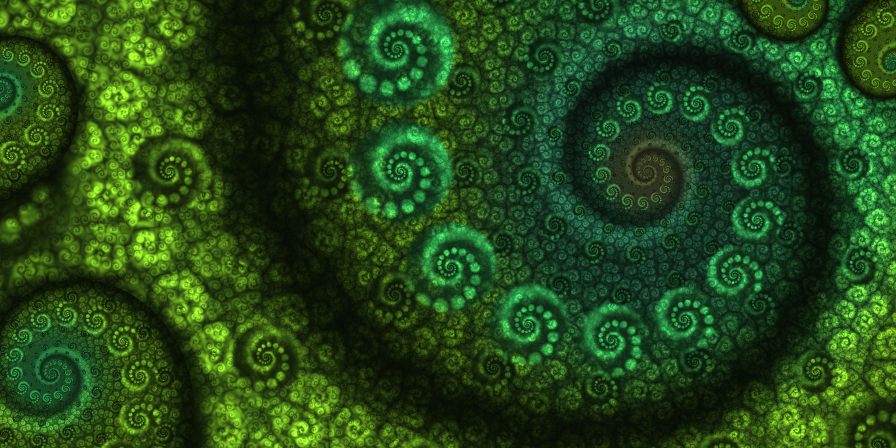
Reproduce this pattern procedurally as a WebGL 2 fragment shader.

```glsl
#version 300 es
precision highp float;

uniform vec2 u_resolution;
out vec4 fragColor;

const float TAU = 6.2831853;
const float WIND = 0.265;           // log-radius lost per radian of arm
const float PERIOD = TAU * WIND;    // log-radius between two turns
const float BEAD_STEP = 0.4538;     // angle between beads
const float BEAD_SHIFT = 0.035;
const float LANE = 0.46;            // dark lane, offset from the bead arm
const float RIDGE = 0.72;           // bright ridge, offset from the bead arm
const vec3 CELLS = vec3(56.0, 126.0, 280.0);  // filler cells per turn
const float CELL_MEAN = 0.42;
const float EXPOSURE = 2.0;
const vec3 MAIN = vec3(1.445, 0.617, 1.268);  // centre, scale
const vec3 LIME = vec3(0.45, 0.70, 0.12);
const vec3 EMERALD = vec3(0.20, 0.72, 0.34);
const vec3 TEAL = vec3(0.14, 0.40, 0.33);
const vec3 BROWN = vec3(0.48, 0.42, 0.24);
const vec3 SHADOW = vec3(0.018, 0.034, 0.012);

// Side spirals: centre, scale, angle where the outer edge is cut
const vec4 SIDES[4] = vec4[4](
  vec4(0.117, 0.167, 0.193, -3.142), vec4(0.0, 0.805, 0.107, -3.142),
  vec4(1.784, 1.005, 0.039, -4.712), vec4(1.992, 0.857, 0.031, -6.283));
// Rows of beads: log offset, radius, brightness
const vec3 ROWS[5] = vec3[5](
  vec3(0.66, 0.09, 0.8), vec3(0.97, 0.15, 0.7), vec3(-0.30, 0.10, 0.55),
  vec3(0.25, 0.10, 0.5), vec3(0.0, 0.23, 1.15));

float bump(float x, float centre, float width) {
  float t = (x - centre) / width;
  return exp(-t * t);
}

vec2 hash2(vec2 p) {
  vec3 q = fract(p.xyx * vec3(0.1031, 0.1030, 0.0973));
  q += dot(q, q.yzx + 33.33);
  return fract((q.xx + q.yz) * q.zy);
}

float wrapOffset(float o) { return mod(o + 0.4, PERIOD) - 0.4; }

// x: log offset from the arm, yz: position local to the nearest bead
vec3 spiralArm(vec2 q) {
  float l = log(length(q) + 1e-4);
  float a = atan(q.y, q.x);
  float theta = a + TAU * round((-l / WIND - a) / TAU);
  float beadAngle = round((theta + BEAD_SHIFT) / BEAD_STEP) * BEAD_STEP - BEAD_SHIFT;
  float beadRadius = exp(-WIND * beadAngle);
  vec2 axis = vec2(cos(beadAngle), sin(beadAngle));
  vec2 d = q / beadRadius - axis;
  return vec3(l + WIND * theta, dot(d, axis), dot(d, vec2(-axis.y, axis.x)));
}

float bandLight(float o, float laneDepth) {
  float w = wrapOffset(o);
  return max(0.46 + 0.52 * bump(w, RIDGE, 0.15) - laneDepth * bump(w, LANE, 0.17), 0.03);
}

// A small beaded coil; x: coverage, y: brightness
vec2 coil(vec2 q) {
  vec3 arm = spiralArm(q);
  float beads = smoothstep(0.25, 0.10, length(arm.yz));
  float ridge = bump(wrapOffset(arm.x), RIDGE, 0.22);
  return vec2(smoothstep(1.0, 0.82, length(q)), 0.25 + 0.8 * max(beads, ridge));
}

// Cellular curls that wrap around in angle
float curlCells(vec2 logPolar, float count) {
  vec2 uv = logPolar * count / TAU;
  vec2 base = floor(uv), nearest = vec2(0.0);
  float first = 9.0, second = 9.0;
  for (int y = -1; y <= 1; y++)
    for (int x = -1; x <= 1; x++) {
      vec2 id = base + vec2(x, y);
      vec2 jitter = hash2(vec2(mod(id.x, count), id.y + 400.0));
      vec2 v = uv - id - 0.05 - 0.9 * jitter;
      float d = length(v);
      if (d < first) { second = first; first = d; nearest = v; }
      else second = min(second, d);
    }
  float swirl = cos(atan(nearest.y, nearest.x) + 5.0 * log(first + 0.02));
  float dome = 0.4 + 0.6 * smoothstep(0.75, 0.1, first);
  return dome * (0.65 + 0.35 * swirl) * (0.35 + 0.65 * smoothstep(0.0, 0.2, second - first));
}

// Three octaves of curls, each faded where its cells become too small
float curlFill(vec2 q, float scale) {
  float r = length(q) + 1e-4;
  vec2 logPolar = vec2(atan(q.y, q.x), log(r));
  vec3 keep = smoothstep(vec3(0.004), vec3(0.013), r * scale * TAU / CELLS);
  vec3 c = vec3(curlCells(logPolar, CELLS.x), curlCells(logPolar, CELLS.y),
                curlCells(logPolar, CELLS.z));
  c = mix(vec3(CELL_MEAN), c, keep);
  return 0.6 * (0.25 + 1.05 * c.x) * (0.2 + 0.95 * (c.y + c.z));
}

vec3 scene(vec2 p) {
  vec2 q = (p - MAIN.xy) / MAIN.z;
  float scale = MAIN.z, edge = 1.0;
  bool isSide = false;
  for (int i = 0; i < 4; i++) {
    vec4 s = SIDES[i];
    vec2 v = (p - s.xy) / s.z;
    float a = mod(atan(v.y, v.x) - s.w, TAU) + s.w;
    float o = log(length(v) + 1e-4) + WIND * a;
    edge *= mix(0.25, 1.0, smoothstep(0.0, 0.2, abs(o - LANE)));
    if (o < LANE) { q = v; scale = s.z; isSide = true; }
  }

  // Filler lit by its distance from the arm
  float r = length(q);
  float far = r * scale;
  float fill = curlFill(q, scale);
  float laneDepth = isSide ? 0.25 : mix(0.24, 0.42, smoothstep(0.08, 0.3, far));
  float light = bandLight(spiralArm(q).x, laneDepth) * fill * EXPOSURE;

  // Beaded coils along the arms
  float cover = 0.0;
  for (int i = 0; i < 5; i++) {
    vec3 row = ROWS[i];
    vec2 c = coil(spiralArm(q * exp(-row.x)).yz / row.y);
    light = mix(light, c.y * row.z * (0.35 + 1.2 * fill), c.x);
    cover = mix(cover, min(row.z, 1.0), c.x);
  }
  light *= 1.2 / (1.0 + 0.3 * light);

  // Colour by region
  float region = isSide ? smoothstep(1.0, 0.2, r)
                        : smoothstep(0.85, 0.4, far - 0.35 * (p.y - 0.5));
  float olive = isSide ? 1.0 : mix(0.15, 1.0, smoothstep(0.95, 1.35, p.x));
  float green = region * mix(olive, 1.0, cover * cover);
  green = clamp(green + 0.2 * cover * region - 0.5 * (fill - 0.4), 0.0, 1.0);
  vec3 tint = mix(LIME, EMERALD, green);
  float inner = isSide ? 0.4 * smoothstep(0.6, 0.1, r) : smoothstep(0.48, 0.22, far);
  tint = mix(tint, TEAL, 0.85 * inner * (1.0 - 0.75 * cover));
  if (!isSide) tint = mix(tint, BROWN, 0.8 * smoothstep(0.14, 0.03, far));
  return SHADOW + tint * light * edge;
}

void main() {
  vec3 colour = vec3(0.0);
  for (int i = 0; i < 4; i++) {
    vec2 shift = vec2(i & 1, i >> 1) * 0.5 - 0.25;
    colour += scene((gl_FragCoord.xy + shift) / u_resolution.y);
  }
  fragColor = vec4(min(colour * 0.25, 1.0), 1.0);
}
```
